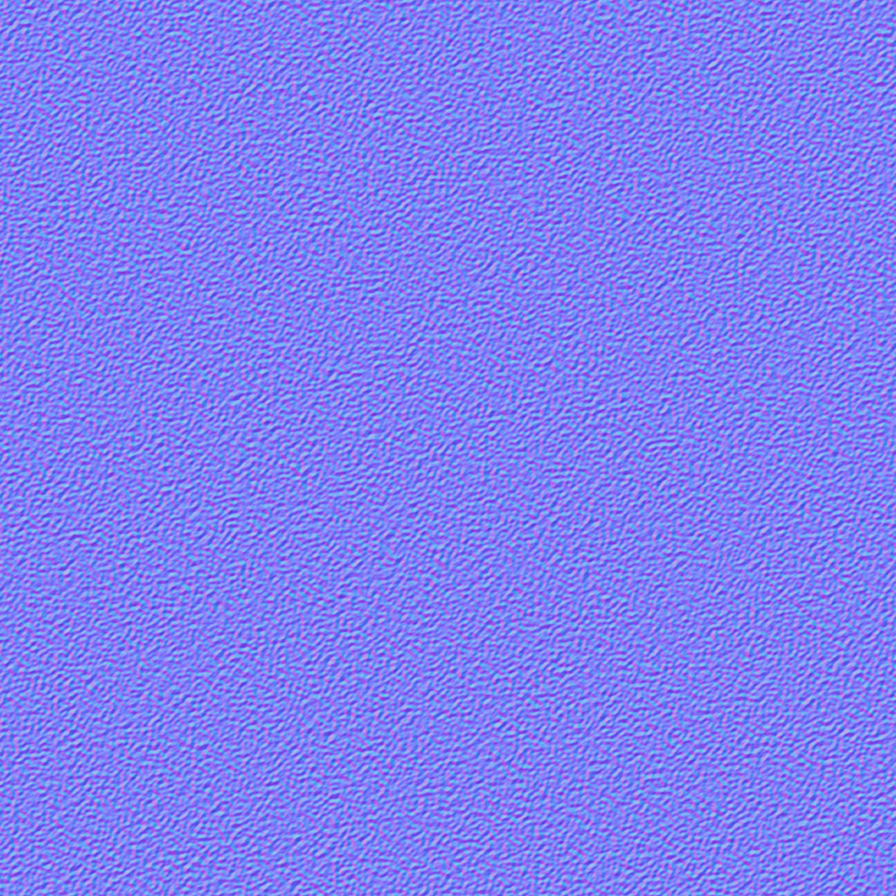
Write a WebGL 2 fragment shader that draws this texture map.

```glsl
#version 300 es
precision highp float;
// Tangent-space normal map of a fine, wrinkled grain surface.

uniform vec2 u_resolution;
out vec4 fragColor;

// Random unit vector for a lattice cell.
vec2 cellGradient(vec2 cell, uint layer) {
    uvec2 q = uvec2(ivec2(cell) + 4096);
    uint h = q.x * 1597334677u ^ q.y * 3812015801u ^ layer * 2654435769u;
    h = (h ^ (h >> 16)) * 2246822519u;
    h = (h ^ (h >> 13)) * 3266489917u;
    h ^= h >> 16;
    float angle = float(h & 65535u) / 65536.0 * 6.28318;
    return vec2(cos(angle), sin(angle));
}

float gradientNoise(vec2 p, uint layer) {
    vec2 cell = floor(p), f = p - cell;
    vec2 fade = f * f * f * (f * (f * 6.0 - 15.0) + 10.0);
    vec2 right = vec2(1, 0), up = vec2(0, 1);
    float a = dot(cellGradient(cell, layer), f);
    float b = dot(cellGradient(cell + right, layer), f - right);
    float c = dot(cellGradient(cell + up, layer), f - up);
    float d = dot(cellGradient(cell + 1.0, layer), f - 1.0);
    return mix(mix(a, b, fade.x), mix(c, d, fade.x), fade.y);
}

// Two turned layers hide the lattice; grains are wide and lean slightly upward.
float grainHeight(vec2 uv) {
    vec2 p = vec2(162.0 * uv.x, 184.0 * uv.y - 20.0 * uv.x);
    mat2 turn = mat2(0.707, 0.707, -0.707, 0.707);
    return gradientNoise(p, 1u) + gradientNoise(turn * p + 0.37, 2u);
}

void main() {
    vec2 uv = gl_FragCoord.xy / u_resolution.y;

    // Slope by central differences over a fixed part of the canvas.
    vec2 offset = vec2(0.001, 0.0);
    vec2 slope = vec2(
        grainHeight(uv + offset.xy) - grainHeight(uv - offset.xy),
        grainHeight(uv + offset.yx) - grainHeight(uv - offset.yx)) / (2.0 * offset.x);

    // Pack the unit normal into colour, with green pointing down the canvas.
    vec3 normal = normalize(vec3(slope * vec2(-0.0018, 0.00165), 1.0));
    vec3 color = normal * 0.5 + 0.5;

    // Dull the blue a little, more so on the dark green side.
    color.b += 0.13 * (color.g - 0.5) - 0.025;
    fragColor = vec4(color, 1.0);
}
```
